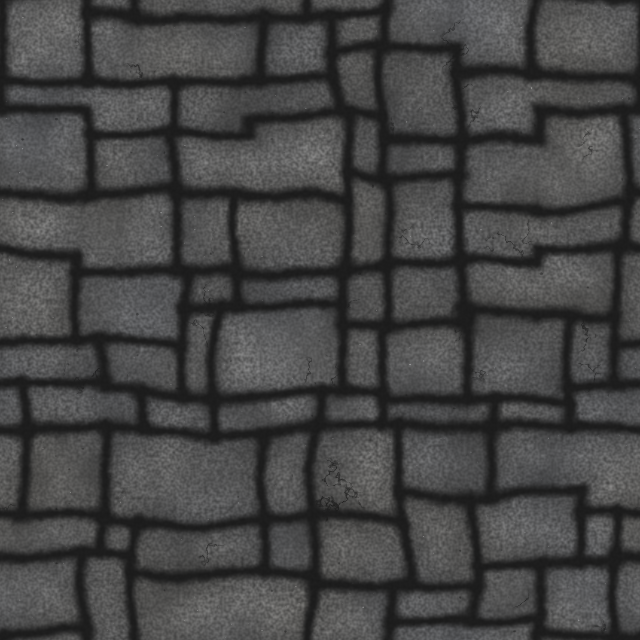
This texture is drawn by a Shadertoy shader. Its source:

```glsl
// Dry grey stone wall: interlocking rectangles and L shapes with soft dark joints.
// Lattice nodes alternately carry horizontal and vertical walls, some cells merge,
// and wrapping gradient noise bends the joints and weathers the stone faces.

const vec2 CELLS = vec2(8.0, 10.0); // even counts keep the alternation tileable

vec2 hash2(vec2 p) {
    uvec2 v = uvec2(ivec2(p)) * 1664525u + 1013904223u;
    v.x += v.y * 1664525u;
    v.y += v.x * 1664525u;
    v ^= v >> 16u;
    v.x += v.y * 1664525u;
    v.y += v.x * 1664525u;
    v ^= v >> 16u;
    return vec2(v & 65535u) / 65536.0;
}

float corner(vec2 cell, vec2 offset, float period) {
    float angle = 6.2832 * hash2(mod(cell, period) + 7.0 * period).x;
    return dot(vec2(cos(angle), sin(angle)), offset);
}

// Gradient noise that wraps over the unit square
float noise(vec2 uv, float period) {
    vec2 i = floor(uv * period), f = fract(uv * period);
    vec2 s = f * f * f * (f * (f * 6.0 - 15.0) + 10.0);
    vec2 x = vec2(1.0, 0.0), y = vec2(0.0, 1.0);
    float low = mix(corner(i, f, period), corner(i + x, f - x, period), s.x);
    float high = mix(corner(i + y, f - y, period), corner(i + 1.0, f - 1.0, period), s.x);
    return mix(low, high, s.y);
}

float fbm(vec2 uv, float period) {
    float sum = 0.0, amplitude = 0.5;
    for (int octave = 0; octave < 5; octave++) {
        sum += amplitude * noise(uv, period);
        amplitude *= 0.55;
        period *= 2.0;
    }
    return sum;
}

// Jittered lattice node, in canvas units
vec2 node(vec2 cell) {
    return (cell + 0.64 * (hash2(mod(cell, CELLS) + 31.0) - 0.5)) / CELLS;
}

// Rectangle of a cell as lower left and upper right corner
vec4 cellRect(vec2 cell) {
    vec2 a = node(cell), b = node(cell + vec2(1.0, 0.0));
    vec2 c = node(cell + vec2(0.0, 1.0)), d = node(cell + 1.0);
    bool even = mod(cell.x + cell.y, 2.0) < 0.5;
    return even ? vec4(c.x, a.y, b.x, d.y) : vec4(a.x, b.y, d.x, c.y);
}

// Some cells join their right neighbour to form longer or L-shaped stones
vec2 stoneId(vec2 cell) {
    float joins = step(hash2(mod(cell, CELLS) + 77.0).x, 0.28);
    return mod(cell + vec2(joins, 0.0), CELLS);
}

float rectDistance(vec2 p, vec4 rect) {
    return length(max(max(rect.xy - p, p - rect.zw), 0.0));
}

// Rounded distance to the nearest other stone; id returns the stone at p
float jointDistance(vec2 p, out vec2 id) {
    vec2 home = floor(p * CELLS);
    float nearest = 1.0;
    for (int k = 0; k < 9; k++) {
        vec2 cell = home + vec2(k % 3 - 1, k / 3 - 1);
        float d = rectDistance(p, cellRect(cell));
        if (d < nearest) { nearest = d; id = stoneId(cell); }
    }
    float sum = 1e-20;
    for (int k = 0; k < 9; k++) {
        vec2 cell = home + vec2(k % 3 - 1, k / 3 - 1);
        if (stoneId(cell) != id) sum += exp(-rectDistance(p, cellRect(cell)) / 0.005);
    }
    return -0.005 * log(sum);
}

void mainImage(out vec4 fragColor, in vec2 fragCoord) {
    vec2 uv = fragCoord / iResolution.xy;

    // Bent joints with slightly rough edges
    vec2 bend = 0.022 * vec2(noise(uv, 5.0), noise(uv + 0.37, 5.0))
              + 0.008 * vec2(noise(uv, 13.0), noise(uv + 0.61, 13.0));
    vec2 id;
    float d = jointDistance(uv + bend, id) + 0.003 * noise(uv, 70.0);

    // Stone face: blotches, grain and pale specks
    vec2 variation = hash2(id + 150.0);
    float blotch = fbm(uv, 9.0);
    float grain = 0.10 * noise(uv, 210.0) + 0.07 * noise(uv, 120.0);
    float tone = 0.368 + 0.035 * (variation.x - 0.5) + 0.17 * blotch;
    tone += grain * (1.0 + 1.5 * blotch);
    float speckPatch = smoothstep(-0.15, 0.35, noise(uv + 0.21, 11.0));
    tone += 0.2 * speckPatch * smoothstep(0.47, 0.65, noise(uv + 0.43, 190.0));

    // Sparse hairline cracks and pits
    float crackPatch = smoothstep(0.3, 0.45, noise(uv + 0.13, 10.0));
    float crack = abs(fbm(uv + 0.29, 16.0));
    tone -= 0.13 * crackPatch * smoothstep(0.035, 0.0, crack);
    tone -= 0.12 * smoothstep(0.5, 0.65, noise(uv + 0.77, 95.0));

    // Faces darken towards their rims, then fade into the joints
    tone *= mix(0.84, 1.0, smoothstep(0.005, 0.05, d));
    float coolness = 0.6 * (variation.y - 0.5) + 1.5 * noise(uv + 0.53, 6.0);
    vec3 stone = tone * (1.0 + vec3(-0.015, -0.003, 0.025) * coolness);
    vec3 joint = vec3(0.112 + 0.12 * grain);
    vec3 color = mix(joint, stone, smoothstep(0.001, 0.0155, d));
    fragColor = vec4(clamp(color, 0.0, 1.0), 1.0);
}
```
